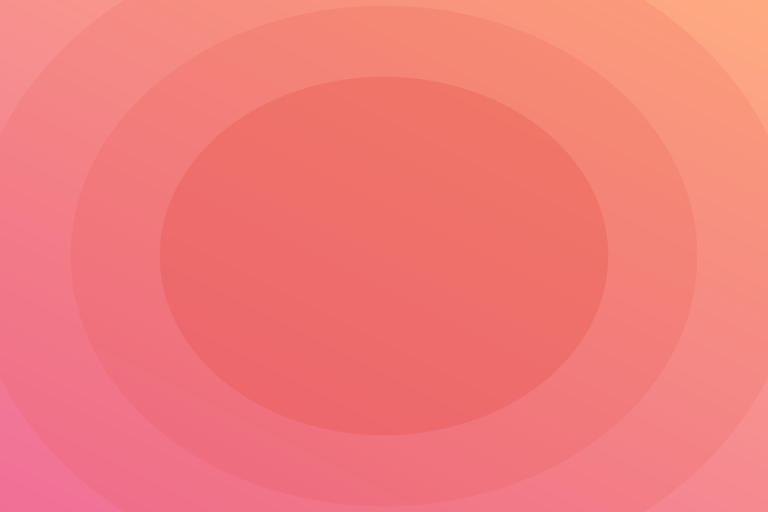
A WebGL 2 fragment shader for this background:

```glsl
#version 300 es
precision highp float;

uniform vec2 u_resolution;
out vec4 fragColor;

// Diagonal gradient
const vec3 PINK = vec3(0.941, 0.435, 0.590);
const vec3 CORAL = vec3(0.969, 0.565, 0.557);
const vec3 ORANGE = vec3(0.998, 0.667, 0.502);
const vec2 GRADIENT_DIR = vec2(0.447, 0.894);
const float CORAL_STOP = 0.55;

// Nested ellipses, in units of canvas height, from outer to inner
const vec3 TINT = vec3(0.898, 0.294, 0.255);
const int RING_COUNT = 3;
const float RING_HEIGHTS[RING_COUNT] = float[](0.644, 0.489, 0.350);
const float RING_OPACITY[RING_COUNT] = float[](0.13, 0.15, 0.27);
const float RING_ASPECT = 1.2515;

// Approximate signed distance to an ellipse centred on the origin
float ellipseDistance(vec2 p, vec2 radii) {
    float k = length(p / radii);
    float slope = length(p / (radii * radii));
    return k * (k - 1.0) / max(slope, 1e-4);
}

vec3 backgroundGradient(vec2 p, float aspect) {
    float halfSpan = dot(0.5 * vec2(aspect, 1.0), GRADIENT_DIR);
    float t = 0.5 + 0.5 * dot(p, GRADIENT_DIR) / halfSpan;
    vec3 lower = mix(PINK, CORAL, clamp(t / CORAL_STOP, 0.0, 1.0));
    return mix(lower, ORANGE, clamp((t - CORAL_STOP) / (1.0 - CORAL_STOP), 0.0, 1.0));
}

void main() {
    vec2 p = (gl_FragCoord.xy - 0.5 * u_resolution) / u_resolution.y;
    float pixel = 1.0 / u_resolution.y;
    vec3 color = backgroundGradient(p, u_resolution.x / u_resolution.y);

    // Each translucent ellipse deepens the ones beneath it
    for (int i = 0; i < RING_COUNT; i++) {
        vec2 radii = RING_HEIGHTS[i] * vec2(RING_ASPECT, 1.0);
        float coverage = clamp(0.5 - ellipseDistance(p, radii) / pixel, 0.0, 1.0);
        color = mix(color, TINT, RING_OPACITY[i] * coverage);
    }

    fragColor = vec4(color, 1.0);
}
```
